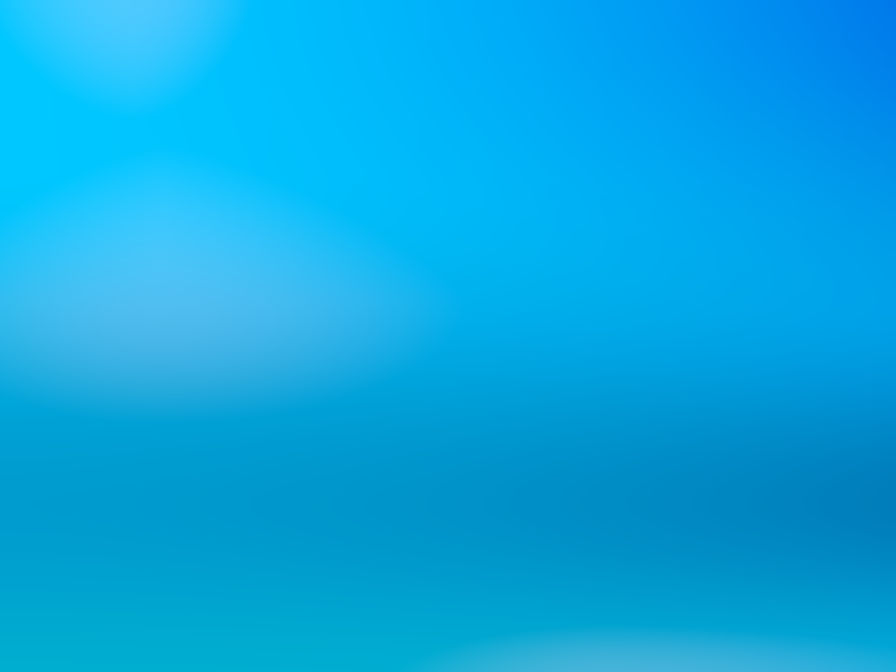
Reproduce this background procedurally as a Shadertoy shader.

```glsl
// Soft blue gradient backdrop with three pale, lens-shaped glows.

// Glow fading from 1 at its centre to 0 at its rim.
// reach: left, right, down, up; power: 1 gives a diamond, 2 an ellipse.
float lensGlow(vec2 p, vec2 centre, vec4 reach, float power) {
    vec2 d = p - centre;
    vec2 radius = vec2(d.x < 0.0 ? reach.x : reach.y,
                       d.y < 0.0 ? reach.z : reach.w);
    vec2 q = pow(abs(d) / radius + 1e-5, vec2(power));
    float rim = pow(q.x + q.y, 1.0 / power);
    return max(0.0, 1.0 - rim * rim);
}

// Cyan sky sinking into teal water
vec3 leftColumn(float y) {
    vec3 c = mix(vec3(0.0, 0.61, 0.81), vec3(0.0, 0.78, 1.0), smoothstep(0.25, 0.75, y));
    return mix(c, vec3(0.0, 0.69, 0.815), smoothstep(0.25, -0.05, y));
}

// Royal blue corner, azure band and a dark band below it
vec3 rightColumn(float y) {
    vec3 c = mix(vec3(0.0, 0.49, 0.73), vec3(0.0, 0.63, 0.91), smoothstep(0.25, 0.55, y));
    c = mix(c, vec3(0.0, 0.47, 0.92), smoothstep(0.55, 1.05, y));
    return mix(c, vec3(0.0, 0.67, 0.85), smoothstep(0.25, -0.02, y));
}

void mainImage(out vec4 fragColor, in vec2 fragCoord) {
    vec2 uv = fragCoord / iResolution.xy;

    // Base: blend the two columns across the canvas
    vec3 color = mix(leftColumn(uv.y), rightColumn(uv.y), pow(uv.x, 1.8));

    // Large glow at the left: peaked above, round below
    float roundness = uv.y > 0.55 ? 1.3 : 2.0;
    float large = lensGlow(uv, vec2(0.18, 0.55), vec4(0.29, 0.34, 0.18, 0.235), roundness);
    color += large * vec3(0.31, 0.03, 0.01);

    // Glow hanging from the top edge
    float top = lensGlow(uv, vec2(0.15, 1.02), vec4(0.17, 0.135, 0.2, 0.2), 1.6);
    color += top * vec3(0.31, 0.02, 0.0);

    // Low glow along the bottom edge
    float low = lensGlow(uv, vec2(0.68, -0.01), vec4(0.24, 0.42, 0.08, 0.08), 1.8);
    color += low * vec3(0.28, 0.03, 0.02);

    fragColor = vec4(clamp(color, 0.0, 1.0), 1.0);
}
```
